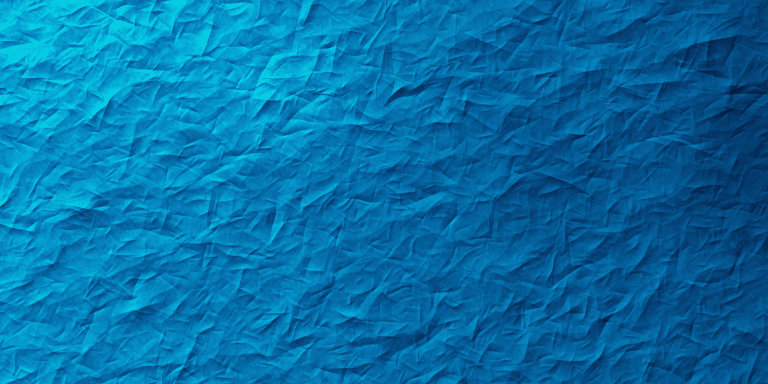
Give the GLSL for this texture, as a WebGL 1 fragment shader.

```glsl
precision highp float;
uniform vec2 u_resolution;

#define RELIEF 0.44        // contrast of the folds
#define FACET_DEPTH 0.26   // strength of the broad facets
#define CREASE_DEPTH 0.64  // strength of the sharp creases
#define CREASE_SCALE 8.0   // largest creases per canvas height
#define WARP 0.018         // bending of the fold lines
#define GRAIN 0.14         // paper fibre contrast
#define SAMPLE_STEP 0.0019 // half width of the slope sample
#define LIGHT_DIR vec2(-0.50, 0.866)
#define SHADOW_BLUE vec3(0.010, 0.0, 0.06)
#define BODY_BLUE vec3(0.020, 0.5, 0.97)
#define BRIGHT_CYAN vec3(0.025, 1.0, 0.90)

vec3 hash3(vec2 p) {
  vec3 q = fract(p.xyx * vec3(0.1031, 0.1030, 0.0973));
  q += dot(q, q.yxz + 33.33);
  return fract((q.xxy + q.yzz) * q.zyx);
}

vec2 noise2(vec2 p) {
  vec2 cell = floor(p), f = fract(p);
  f = f * f * (3.0 - 2.0 * f);
  vec2 low = mix(hash3(cell).xy, hash3(cell + vec2(1.0, 0.0)).xy, f.x);
  vec2 high = mix(hash3(cell + vec2(0.0, 1.0)).xy, hash3(cell + 1.0).xy, f.x);
  return mix(low, high, f.y) - 0.5;
}

mat2 rotation(float angle) {
  float c = cos(angle), s = sin(angle);
  return mat2(c, -s, s, c);
}

// Dished cells that meet in sharp edges
float facets(vec2 p) {
  vec2 cell = floor(p);
  float nearest = 8.0;
  for (int j = -1; j <= 1; j++) {
    for (int i = -1; i <= 1; i++) {
      vec2 id = cell + vec2(float(i), float(j));
      vec3 rnd = hash3(id + 71.0);
      vec2 d = id + rnd.xy - p;
      nearest = min(nearest, dot(d, d) + 0.25 * rnd.z);
    }
  }
  return nearest;
}

// Scattered straight ridges and valleys with tapered ends
float creases(vec2 p, float scale) {
  vec2 cell = floor(p);
  float height = 0.0;
  for (int j = -1; j <= 1; j++) {
    for (int i = -1; i <= 1; i++) {
      vec2 id = cell + vec2(float(i), float(j));
      vec3 place = hash3(id + scale * 13.0);
      vec3 shape = hash3(id + scale * 29.0 + 5.0);
      float lean = mix(0.1, 0.9, id.x / (scale * 2.0));
      vec2 q = rotation(lean + 2.4 * (place.z - 0.5)) * (p - id - place.xy);
      float halfLength = mix(0.45, 0.9, shape.x);
      float halfWidth = mix(0.15, 0.42, shape.y);
      float along = q.x / halfLength;
      float taper = max(0.0, 1.0 - along * along);
      float profile = max(0.0, 1.0 - abs(q.y) / halfWidth);
      height += (2.0 * shape.z - 0.9) * halfWidth * taper * profile * profile;
    }
  }
  return height;
}

float paperHeight(vec2 p) {
  p += WARP * noise2(p * 10.0) + 0.5 * WARP * noise2(p * 27.0 + 9.0);
  vec2 q = rotation(0.5) * p;
  q.x *= 0.7;
  float height = FACET_DEPTH * (facets(q * 10.0) / 10.0 + facets(q * 20.0 + 31.0) / 20.0);
  float scale = CREASE_SCALE;
  for (int k = 0; k < 4; k++) {
    height += CREASE_DEPTH * creases(p * scale, scale) / scale;
    scale *= 1.6;
  }
  return height;
}

float glow(vec2 uv, vec2 center, vec2 radius) {
  vec2 d = (uv - center) / radius;
  return exp(-dot(d, d));
}

void main() {
  vec2 uv = gl_FragCoord.xy / u_resolution;
  vec2 p = gl_FragCoord.xy / u_resolution.y;

  // Broad light falling from the upper left
  float tone = 0.55 - 0.26 * uv.x;
  tone += 0.17 * glow(uv, vec2(0.10, 1.02), vec2(0.38, 0.34));
  tone += 0.09 * glow(uv, vec2(0.36, 0.78), vec2(0.10, 0.16));
  tone -= 0.07 * glow(uv, vec2(0.97, 0.55), vec2(0.09, 0.28));
  tone -= 0.05 * glow(uv, vec2(0.70, 0.52), vec2(0.08, 0.20));
  tone += 0.04 * noise2(p * 4.0 + 3.0).x;

  // Slope of the paper towards the light
  vec2 stride = SAMPLE_STEP * LIGHT_DIR;
  float slope = (paperHeight(p - stride) - paperHeight(p + stride)) / (2.0 * SAMPLE_STEP);
  slope /= 1.0 + 0.3 * abs(slope);
  float fibre = noise2(p * 190.0).x + 0.5 * noise2(p * 90.0).y;
  tone = clamp(tone * (1.0 + RELIEF * slope + GRAIN * fibre), 0.06, 0.80);

  // Curved ramp from shadow through body colour to cyan
  vec3 color = mix(mix(SHADOW_BLUE, BODY_BLUE, tone), mix(BODY_BLUE, BRIGHT_CYAN, tone), tone);
  gl_FragColor = vec4(color, 1.0);
}
```
